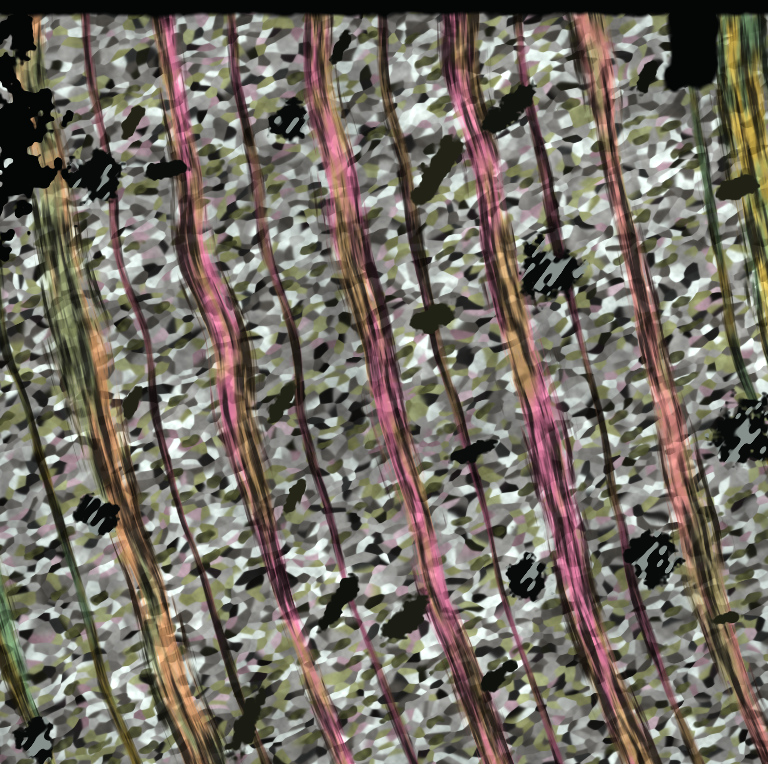
Give the GLSL for this texture, as a Shadertoy shader.

```glsl
// Draws a thin section of mica schist: fine grey grains, bent pink and olive mica bands, opaque crystals.

float hash(vec2 p) {
    return fract(sin(dot(p, vec2(127.1, 311.7))) * 43758.5453);
}

float noise(vec2 p) {
    vec2 i = floor(p), f = fract(p);
    f = f * f * (3.0 - 2.0 * f);
    return mix(mix(hash(i), hash(i + vec2(1, 0)), f.x),
               mix(hash(i + vec2(0, 1)), hash(i + vec2(1, 1)), f.x), f.y);
}

float fbm(vec2 p) {
    return 0.5 * noise(p) + 0.3 * noise(p * 2.1 + 7.3) + 0.2 * noise(p * 4.3 + 3.1);
}

vec2 rotate(vec2 p, float a) {
    return vec2(cos(a) * p.x + sin(a) * p.y, cos(a) * p.y - sin(a) * p.x);
}

// Interference colour of a single grain
vec3 grainColor(vec2 id) {
    float light = hash(id), tint = hash(id + 17.3);
    vec3 c = mix(vec3(0.27, 0.26, 0.24), vec3(0.58, 0.58, 0.57), smoothstep(0.0, 0.45, light));
    c = mix(c, vec3(0.86, 0.91, 0.89), smoothstep(0.58, 0.9, light));
    c = mix(c, vec3(0.52, 0.54, 0.32), 0.75 * step(0.83, tint));
    c = mix(c, vec3(0.68, 0.52, 0.59), 0.6 * step(tint, 0.07));
    return c * mix(1.0, 0.2, step(0.89, hash(id + 5.9)));
}

// Voronoi mosaic with softly blended borders
vec3 grains(vec2 p) {
    vec2 q = rotate(p, 0.45) * vec2(72.0, 105.0);
    q += 1.4 * vec2(noise(q * 0.4), noise(q * 0.4 + 31.0));
    vec2 cell = floor(q);
    vec3 sum = vec3(0);
    float total = 0.0;
    for (int y = -1; y <= 1; y++)
    for (int x = -1; x <= 1; x++) {
        vec2 id = cell + vec2(x, y);
        vec2 d = id + vec2(hash(id + 2.7), hash(id + 9.1)) - q;
        float w = exp(-11.0 * dot(d, d));
        sum += w * grainColor(id);
        total += w;
    }
    return sum / total;
}

// Small tilted biotite lenses on a jittered grid
float flecks(vec2 p) {
    vec2 q = rotate(p, 0.5) * vec2(20.0, 34.0);
    vec2 id = floor(q);
    vec2 d = fract(q) - 0.5 - 0.3 * (vec2(hash(id), hash(id + 4.0)) - 0.5);
    float r = length(d * vec2(1.0, 1.5)) + 0.3 * (noise(p * 110.0) - 0.5);
    return (1.0 - smoothstep(0.2, 0.34, r)) * step(0.66, hash(id + 8.0));
}

// Steep mica bands, broad and thin in turn
vec3 addBands(vec3 col, vec2 p) {
    float t = 1.0 - p.y;
    float across = p.x - 0.13 * t - 0.11 * t * t + 0.02 * (noise(p * vec2(5.0, 9.0)) - 0.5);
    float streak = fbm(vec2(across * 125.0, p.y * 13.0));
    float hue = fbm(vec2(across * 45.0, p.y * 8.0) + 40.0);
    for (int i = 0; i < 13; i++) {
        float k = float(i), thin = mod(k, 2.0);
        float center = -0.17 + 0.095 * k + 0.03 * (hash(vec2(k, 3.0)) - 0.5);
        float side = smoothstep(0.25, 0.5, abs(center - 0.42));
        float width = mix(0.024, 0.036, side) * mix(1.0, 0.25, thin);
        width *= 0.3 + 1.1 * noise(vec2(k * 7.7, p.y * 4.0));
        float d = abs(across - center) + (streak - 0.5) * width * 1.6;
        float mask = 1.0 - smoothstep(0.6 * width, 1.1 * width + 0.002, d);
        vec3 pink = mix(vec3(0.76, 0.40, 0.53), vec3(0.64, 0.50, 0.33), smoothstep(0.35, 0.65, hue));
        vec3 olive = mix(vec3(0.68, 0.57, 0.22), vec3(0.38, 0.52, 0.36), smoothstep(0.35, 0.65, hue));
        vec3 mica = mix(pink, olive, side) * mix(0.2, 1.2, smoothstep(0.28, 0.66, streak));
        mica *= mix(1.0, 0.55, thin);
        mica *= 0.75 + 0.45 * dot(col, vec3(0.333));
        col = mix(col, mica, 0.88 * mask);
    }
    return col;
}

// Ragged opaque crystals, one in each cell of a loose 5 by 5 layout
vec3 addOpaques(vec3 col, vec2 p) {
    float rough = fbm(p * 55.0) - 0.5;
    for (int i = 0; i < 25; i++) {
        float k = float(i);
        vec2 jitter = vec2(hash(vec2(k, 1.0)), hash(vec2(k, 2.0)));
        vec2 center = (vec2(mod(k, 5.0), floor(k / 5.0)) + jitter) / 5.0;
        float size = mix(0.022, 0.048, hash(vec2(k, 4.0)));
        float isRound = step(0.72, hash(vec2(k, 5.0)));
        vec2 q = rotate(p - center, mix(0.2, 1.3, hash(vec2(k, 6.0))));
        float d = length(q / (size * mix(vec2(1.0, 0.36), vec2(0.85), isRound))) - 1.0 + 1.5 * rough;
        float mask = 1.0 - smoothstep(-0.12, 0.15, d);
        vec3 body = mix(vec3(0.03, 0.04, 0.035), vec3(0.2, 0.2, 0.12), 0.7 * (1.0 - isRound) * jitter.x);
        float specks = isRound * smoothstep(0.62, 0.74, noise(rotate(p, 0.9) * vec2(70.0, 150.0)));
        col = mix(col, mix(body, vec3(0.65, 0.7, 0.68), 0.8 * specks), mask);
    }
    return col;
}

void mainImage(out vec4 fragColor, in vec2 fragCoord) {
    vec2 p = fragCoord / iResolution.y;
    vec3 col = grains(p);
    col *= 0.78 + 0.44 * fbm(p * 60.0);
    col *= 0.85 + 0.3 * noise(p * 9.0);
    col = mix(col, vec3(0.24, 0.25, 0.14) * (0.6 + 0.9 * noise(p * 130.0)), 0.85 * flecks(p));
    col = addBands(col, p);
    col = addOpaques(col, p);

    // Black slide margin with a notch at the right and a ragged left corner
    float rough = fbm(p * 30.0) - 0.5;
    float margin = p.y - 0.98 + 0.012 * rough;
    vec2 notch = abs(p - vec2(0.905, 0.97)) - vec2(0.032, 0.085);
    margin = max(margin, -max(notch.x, notch.y) + 0.03 * rough);
    float corner = 0.05 - length((p - vec2(0.0, 0.84)) * vec2(1.0, 0.5)) + 0.2 * rough;
    margin = max(margin, corner);
    col = mix(col, vec3(0.015, 0.02, 0.02), smoothstep(-0.004, 0.004, margin));

    fragColor = vec4(clamp(col, 0.0, 1.0), 1.0);
}
```
